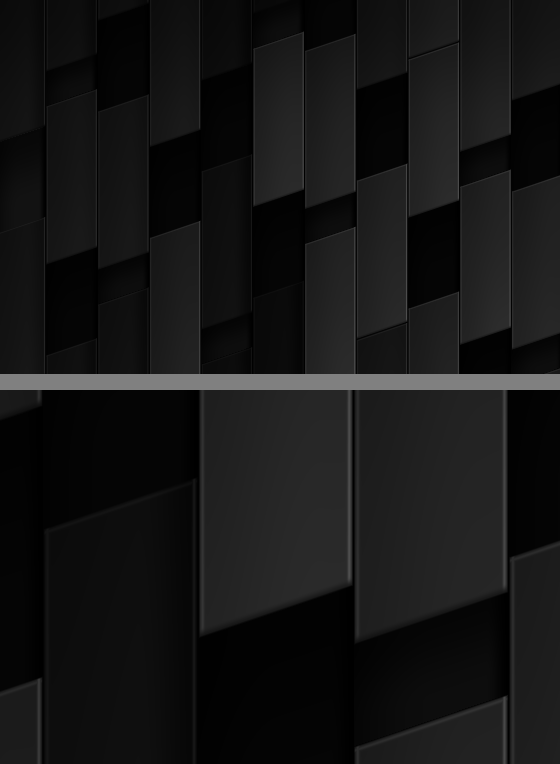
Top, the full canvas; bottom, a detail of the centre.
This background is drawn by a Shadertoy shader. Its source:

```glsl
const int COLUMNS = 11;
const float COLUMN_WIDTH = 0.1383;   // lengths are in canvas heights
const float FIRST_EDGE = -0.0156;
const float SLANT = 0.339;           // rise of the cut ends per unit across
const float PANEL_LENGTH = 0.426;
const float OPENING_LENGTH = 0.240;
const float SLOT_LENGTH = 0.090;
const float RIM_INSET = 0.0038;
const float RIM_WIDTH = 0.0015;
const float RIM_LIGHT = 0.15;
const float PANEL_TONE = 0.148;
const float RECESS_TONE = 0.018;
const float SLOT_TONE = 0.045;
const float SHALLOW_TONE = 0.065;
const float MOTTLE = 0.06;

// Drop from the canvas top to each column's large opening
const float OPENING_TOP[COLUMNS] = float[COLUMNS](
    0.385, 0.709, 0.057, 0.395, 0.217, 0.555, -0.105, 0.242, 0.584, 0.924, 0.271);

// Brightness of the panels above (x) and below (y) the opening
const vec2 PANEL_LIFT[COLUMNS] = vec2[COLUMNS](
    vec2(0.50, 0.55), vec2(0.60, 0.48), vec2(0.48, 0.58), vec2(0.62, 0.80),
    vec2(0.36, 0.42), vec2(0.98, 0.30), vec2(1.00, 0.88), vec2(0.62, 0.96),
    vec2(1.00, 0.90), vec2(1.00, 0.85), vec2(0.72, 0.92));

vec2 hashGradient(vec2 cell) {
    vec2 h = vec2(dot(cell, vec2(127.1, 311.7)), dot(cell, vec2(269.5, 183.3)));
    return 2.0 * fract(sin(h) * 43758.5) - 1.0;
}

float gradientNoise(vec2 p) {
    vec2 i = floor(p), f = fract(p);
    vec2 u = f * f * f * (f * (f * 6.0 - 15.0) + 10.0);
    vec2 e = vec2(0.0, 1.0);
    float low = mix(dot(hashGradient(i), f),
                    dot(hashGradient(i + e.yx), f - e.yx), u.x);
    float high = mix(dot(hashGradient(i + e.xy), f - e.xy),
                     dot(hashGradient(i + e.yy), f - e.yy), u.x);
    return mix(low, high, u.y);
}

// Thin bright line a little inside an edge
float rim(float inset, float pixel) {
    float t = (inset - RIM_INSET) / max(RIM_WIDTH, 0.5 * pixel);
    return exp(-t * t);
}

void mainImage(out vec4 fragColor, in vec2 fragCoord) {
    vec2 p = fragCoord / iResolution.y;
    float pixel = 1.0 / iResolution.y;

    // Column and its sheared downward coordinate
    float column = floor((p.x - FIRST_EDGE) / COLUMN_WIDTH);
    float across = p.x - FIRST_EDGE - column * COLUMN_WIDTH;
    float side = across / COLUMN_WIDTH;
    int index = (int(column) + COLUMNS) % COLUMNS;
    bool flush = index == 7 || index == 8;
    float slot = flush ? 0.0 : SLOT_LENGTH;
    float period = OPENING_LENGTH + 2.0 * PANEL_LENGTH + slot;
    float down = mod(1.0 - p.y + SLANT * across - OPENING_TOP[index], period);

    // Nearest panel: the one below the opening, or the next one down
    float slotTop = OPENING_LENGTH + PANEL_LENGTH;
    bool upper = down >= slotTop + slot;
    float panelTop = upper ? slotTop + slot : OPENING_LENGTH;
    float endScale = inversesqrt(1.0 + SLANT * SLANT);
    float fromTop = (down - panelTop) * endScale;
    float fromBottom = (panelTop + PANEL_LENGTH - down) * endScale;
    float fromLeft = across;
    float fromRight = COLUMN_WIDTH - across;
    float inside = min(min(fromTop, fromBottom), min(fromLeft, fromRight));
    float panelMask = smoothstep(0.0, max(pixel, 0.002), inside);

    // Panel face
    float lift = upper ? PANEL_LIFT[index].x : PANEL_LIFT[index].y;
    float along = clamp((down - panelTop) / PANEL_LENGTH, 0.0, 1.0);
    float face = PANEL_TONE * lift * mix(0.82, 1.08, along);
    face *= mix(0.86, 1.06, smoothstep(0.0, 0.8, side));
    face *= 1.0 - 0.28 * smoothstep(0.65, 1.0, p.y);
    face *= 1.0 + MOTTLE * gradientNoise(p * vec2(9.0, 4.0));

    // Soft shadow of a raised neighbour on low panels
    float sunken = 1.0 - smoothstep(0.4, 0.7, lift);
    face *= 1.0 - 0.6 * sunken * smoothstep(0.6, 1.0, side);

    // Lit bevels, and a dark lower end
    float bevel = max(rim(fromRight, pixel),
                      max(0.5 * rim(fromLeft, pixel), 0.45 * rim(fromTop, pixel)));
    face += RIM_LIGHT * lift * bevel * smoothstep(0.0, 0.01, fromBottom);
    face *= mix(0.55, 1.0, smoothstep(0.0, 0.008, fromBottom));

    // Recess floor, darkest under the panel above
    bool inSlot = down > slotTop && !upper;
    float depth = inSlot ? (down - slotTop) / SLOT_LENGTH : down / OPENING_LENGTH;
    float recessTone = inSlot ? SLOT_TONE : (index == 0 ? SHALLOW_TONE : RECESS_TONE);
    float recess = recessTone * mix(0.45, 1.1, smoothstep(0.0, 0.8, depth));
    recess *= smoothstep(-0.4, 0.5, side) * smoothstep(0.0, 0.02, fromRight);

    float tone = mix(recess, face, panelMask);
    fragColor = vec4(vec3(clamp(tone, 0.0, 1.0)), 1.0);
}
```
